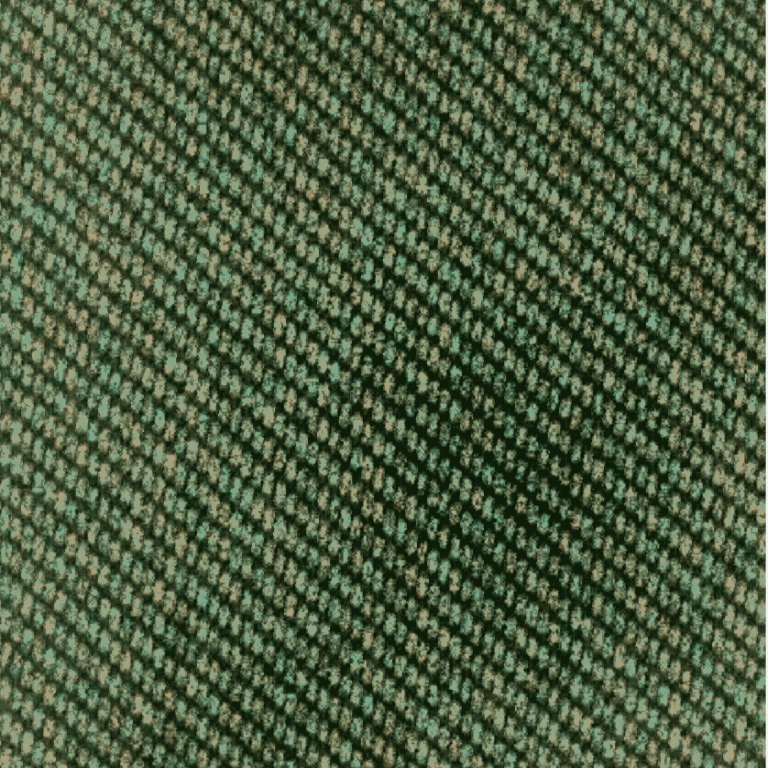
This texture is drawn by a Shadertoy shader. Its source:

```glsl
// Heathered green twill cloth: diagonal ribs falling to the right, each built
// from short upright stitches. A stepped diagonal phase places the stitches;
// hashes and value noise vary their tone, hue and fibre grain.

#define RIBS vec2(20.0, 23.0)  // ribs crossed going across and up
#define COLUMNS 70.0           // stitch columns across
#define LEAN 0.30              // sideways lean of a stitch, in columns
#define WOBBLE 0.25            // rib waviness, in rib periods
#define GRAIN_SCALE 240.0      // fibre specks across
#define GRAIN 0.85             // fibre contrast
#define STITCH_VARIATION 0.20  // tone change between stitches
#define HUE_VARIATION 0.17     // swing between tan and teal yarn
#define MOTTLE 0.30            // broad light and dark patches
#define EDGE_GLOW 0.34         // lightening away from the middle
#define SELVEDGE 0.003         // width of the pale right border

const vec3 SHADES[5] = vec3[5](
    vec3(0.05, 0.11, 0.03),
    vec3(0.16, 0.22, 0.12),
    vec3(0.29, 0.35, 0.24),
    vec3(0.42, 0.49, 0.36),
    vec3(0.57, 0.64, 0.51));
const vec3 PALE = vec3(0.93, 0.95, 0.92);

float hash(vec2 p) {
    vec3 q = fract(vec3(p.xyx) * 0.1031);
    q += dot(q, q.yzx + 33.33);
    return fract((q.x + q.y) * q.z);
}

float noise(vec2 p) {
    vec2 i = floor(p), f = fract(p);
    f = f * f * (3.0 - 2.0 * f);
    return mix(mix(hash(i), hash(i + vec2(1, 0)), f.x),
               mix(hash(i + vec2(0, 1)), hash(i + vec2(1, 1)), f.x), f.y);
}

// Blend through the shades from dark (0) to light (1)
vec3 shade(float tone) {
    float s = clamp(tone, 0.0, 1.0) * 4.0;
    int k = min(int(s), 3);
    return mix(SHADES[k], SHADES[k + 1], s - float(k));
}

void mainImage(out vec4 fragColor, in vec2 fragCoord) {
    vec2 uv = fragCoord / iResolution.xy;
    float wave = WOBBLE * (noise(uv * 4.0 + 7.0) - 0.5);

    // Columns lean within a rib; the rib phase steps from column to column
    float diagonal = dot(uv, RIBS) + wave;
    float x = uv.x * COLUMNS - LEAN * (fract(diagonal) - 0.5);
    float column = floor(x);
    float across = 2.0 * (x - column) - 1.0;
    float stepped = dot(vec2((column + 0.5) / COLUMNS, uv.y), RIBS) + wave;
    float phase = mix(stepped, diagonal, 0.15);
    vec2 stitch = vec2(column, floor(phase));

    // Rounded stitch of uneven length, with dark valleys between ribs
    float end = 0.5 - abs(fract(phase) - 0.5);
    end -= 0.07 * across * across + 0.06 * hash(stitch + 13.0);
    float rib = smoothstep(0.02, 0.28, end);
    float strand = 1.0 - smoothstep(0.20, 1.05, abs(across));
    float body = rib * (0.42 + 0.58 * strand);

    // Fibre specks, slightly drawn out along the yarn
    float grain = noise(uv * GRAIN_SCALE * vec2(1.0, 0.75)) - 0.5;
    grain += 0.6 * (noise(uv * GRAIN_SCALE * 1.7 + 31.0) - 0.5);
    float variation = hash(stitch + 200.0) - 0.5;

    // Deeper contrast in the middle, flatter toward the corners
    float radius = length(uv - vec2(0.58, 0.45));
    float contrast = mix(1.10, 0.85, smoothstep(0.1, 0.7, radius));
    float tone = 0.10 + 0.80 * body;
    tone += (GRAIN * grain + STITCH_VARIATION * variation) * (0.45 + 0.55 * rib);
    tone = 0.5 + (tone - 0.5) * contrast;

    // Broad patches and lighter outskirts
    tone += MOTTLE * (noise(uv * 3.0 + 50.0) - 0.5);
    tone += EDGE_GLOW * (radius - 0.40);

    // Mixed yarn: positive is tan, negative is teal
    float hue = hash(stitch + 71.0) - 0.5;
    hue += 1.6 * (noise(uv * GRAIN_SCALE * 0.6 + 90.0) - 0.5);
    hue += 0.5 * (radius - 0.4);
    vec3 color = shade(tone);
    color *= 1.0 + HUE_VARIATION * hue * vec3(1.0, -0.12, -0.30);

    // Pale border along the right side
    float border = smoothstep(-0.001, 0.001, uv.x - 1.0 + SELVEDGE);
    color = mix(color, PALE, border);

    fragColor = vec4(clamp(color, 0.0, 1.0), 1.0);
}
```
